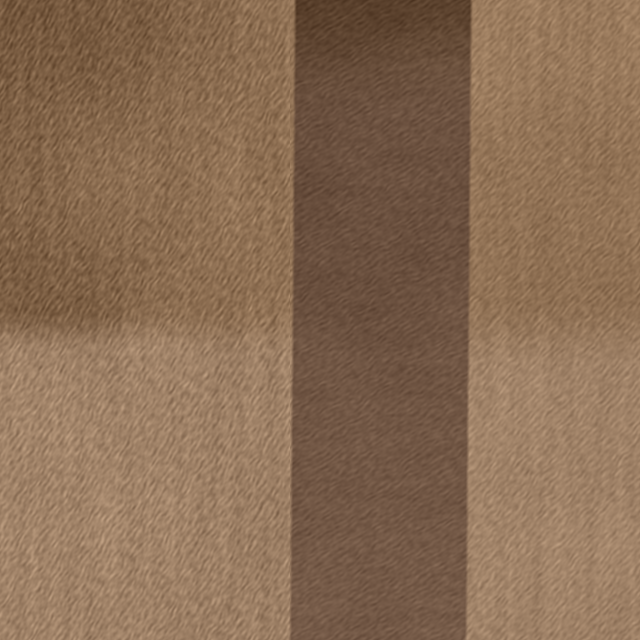
Write a WebGL 2 fragment shader that draws this texture.

```glsl
#version 300 es
precision highp float;

#define FOLD_Y 0.478
#define FOLD_SOFT 0.036
#define BAND_LEFT 0.4535
#define BAND_RIGHT 0.7285
#define BAND_LEAN 0.008
#define EDGE_SOFT 0.0034
#define THREADS 122.0
#define TWILL_DEPTH 0.042
#define GRAIN_DEPTH 0.085
#define STREAK_DEPTH 0.06

uniform vec2 u_resolution;
out vec4 fragColor;

const vec3 SHADOW_BROWN = vec3(0.36, 0.26, 0.18);
const vec3 LIGHT_TAN = vec3(0.68, 0.56, 0.45);

vec2 hashGradient(vec2 cell) {
  vec3 h = fract(cell.xyx * vec3(0.1031, 0.1030, 0.0973));
  h += dot(h, h.yzx + 33.33);
  float angle = 6.28318 * fract((h.x + h.y) * h.z);
  return vec2(cos(angle), sin(angle));
}

float gradientNoise(vec2 p) {
  vec2 i = floor(p), f = fract(p);
  vec2 u = f * f * f * (f * (f * 6.0 - 15.0) + 10.0);
  vec2 e = vec2(0.0, 1.0);
  float a = dot(hashGradient(i), f);
  float b = dot(hashGradient(i + e.yx), f - e.yx);
  float c = dot(hashGradient(i + e.xy), f - e.xy);
  float d = dot(hashGradient(i + e.yy), f - e.yy);
  return mix(mix(a, b, u.x), mix(c, d, u.x), u.y);
}

float fractalNoise(vec2 p) {
  float sum = 0.0, amplitude = 0.6;
  for (int i = 0; i < 3; i++) {
    sum += amplitude * gradientNoise(p);
    p = p * 2.03 + 17.3;
    amplitude *= 0.5;
  }
  return sum;
}

// Slanted ribs broken into short stitches; angle is the thread direction
float weave(vec2 p, float angle) {
  vec2 along = vec2(cos(angle), sin(angle));
  vec2 q = vec2(dot(p, along), dot(p, vec2(-along.y, along.x)));
  float wobble = 0.7 * gradientNoise(p * 22.0) + 0.45 * gradientNoise(p * 60.0);
  float rib = sin(6.28318 * (q.y * THREADS + wobble));
  float stitch = 0.6 + 1.3 * gradientNoise(q * vec2(75.0, 60.0) + 5.0);
  float grain = gradientNoise(q * vec2(72.0, 140.0) + 31.0);
  grain += 0.6 * gradientNoise(q * vec2(140.0, 220.0) + 71.0);
  return TWILL_DEPTH * rib * stitch + GRAIN_DEPTH * grain;
}

// Brightness of the pale cloth, shaded above the fold
float paleTone(vec2 p, float lit) {
  float upper = mix(0.472, 0.56, smoothstep(0.0, 0.46, p.x));
  float leftSide = 1.0 - smoothstep(0.2, 0.5, p.x);
  upper += 0.04 * leftSide * exp(-pow((p.y - 0.70) / 0.13, 2.0));
  upper += 0.04 * smoothstep(0.55, 1.0, p.y) * smoothstep(0.5, 0.74, p.x);
  upper -= 0.025 * smoothstep(0.8, 1.0, p.y) * (1.0 - smoothstep(0.25, 0.5, p.x));
  float lower = 0.622 + 0.01 * sin(p.x * 9.0 + 0.5) - 0.012 * smoothstep(0.2, 0.0, p.y);
  return mix(upper, lower, lit);
}

// Brightness of the dark band, deepest at the top
float bandTone(vec2 p, float lit) {
  float upper = 0.412 - 0.075 * smoothstep(0.84, 1.03, p.y);
  upper += 0.012 * smoothstep(BAND_LEFT, BAND_RIGHT, p.x);
  upper -= 0.012 * exp(-pow((p.y - 0.64) / 0.08, 2.0));
  float lower = 0.438 + 0.015 * smoothstep(0.35, 0.0, p.y);
  return mix(upper, lower, lit);
}

void main() {
  vec2 p = gl_FragCoord.xy / u_resolution;
  float soft = max(EDGE_SOFT, 1.0 / u_resolution.x);

  // Leaning band with nearly straight edges
  float edgeX = p.x - BAND_LEAN * p.y + 0.0012 * gradientNoise(vec2(p.y * 60.0, 3.5));
  float fromLeft = edgeX - BAND_LEFT;
  float toRight = BAND_RIGHT - edgeX;
  float inside = min(fromLeft, toRight);
  float band = smoothstep(-soft, soft, inside);

  // Soft horizontal fold, fading wider towards the right
  float foldY = FOLD_Y + 0.012 * gradientNoise(vec2(p.x * 7.0, 8.5));
  float foldWidth = FOLD_SOFT * (1.0 + 0.8 * smoothstep(0.2, 0.8, p.x));
  float lit = 1.0 - smoothstep(foldY - foldWidth, foldY + foldWidth, p.y);
  float tone = mix(paleTone(p, lit), bandTone(p, lit), band);

  // Bright selvedge outside the band, dark crease within
  tone += 0.02 * (1.0 - band) * exp(-abs(inside) / 0.012);
  tone -= 0.018 * band * exp(-abs(inside) / 0.007);

  // Thread texture, vertical slubs and broad mottling
  float paleWeave = weave(p, p.x < BAND_LEFT ? 1.02 : 0.85);
  paleWeave *= p.x < BAND_LEFT ? 1.1 : 0.85;
  float darkWeave = 0.62 * weave(p + 0.37, 0.58);
  float streak = fractalNoise(vec2(p.x * 52.0, p.y * 3.5));
  float crossStreak = fractalNoise(vec2(p.x * 7.0, p.y * 42.0) + 9.0);
  tone += mix(paleWeave, darkWeave, band);
  tone += STREAK_DEPTH * mix(streak, 0.5 * crossStreak, band);
  tone += 0.035 * fractalNoise(p * 6.0 + 40.0);

  // Tone ramp: warmer in the shaded cloth, rosier in the band
  float ramp = (tone - SHADOW_BROWN.r) / (LIGHT_TAN.r - SHADOW_BROWN.r);
  vec3 color = mix(SHADOW_BROWN, LIGHT_TAN, ramp);
  color -= vec3(0.0, 0.008, 0.022) * (1.0 - lit) * (1.0 - band);
  color += vec3(0.004, 0.004, 0.02) * band * smoothstep(1.0, 0.8, p.y);
  fragColor = vec4(clamp(color, 0.0, 1.0), 1.0);
}
```
